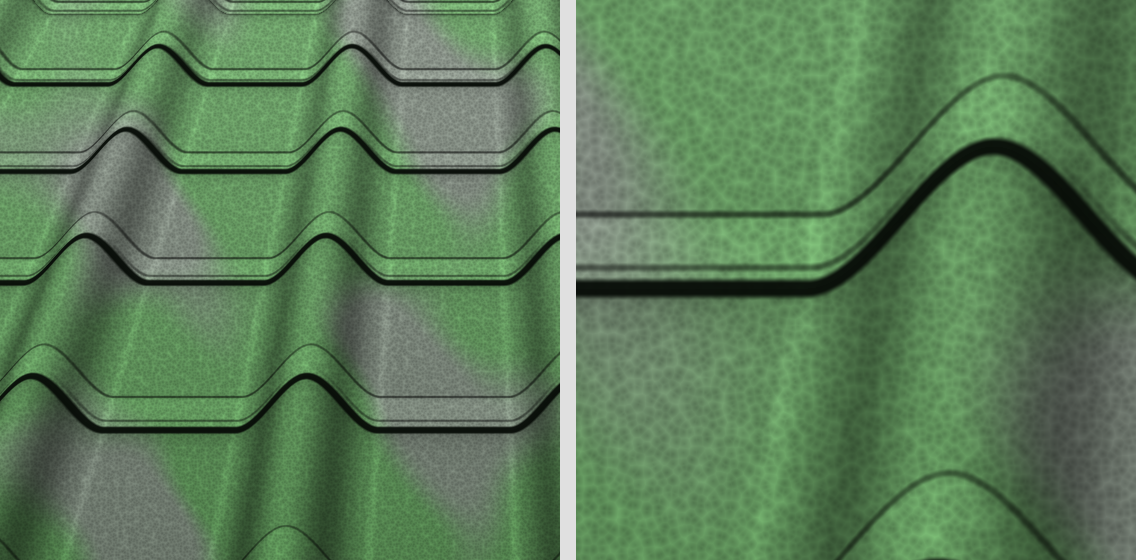
Left, the full canvas; right, a detail of the centre.
A Shadertoy shader for this texture:

```glsl
// Rows of wavy green metal roof tiles receding upward, with worn gray patches.
// Each point is unrolled onto the roof plane by removing the wave height, then
// perspective row and column coordinates give the lips, creases and shading.

const float TAU = 6.28319;
const float WAVE_HEIGHT = 0.197;   // relative to the column spacing
const float WAVE_HALF = 0.26;      // half width of a ridge, in columns
const float ROW_SCALE = 11.2;
const float ROW_SHIFT = 1.135;
const float ROW_HORIZON = 9.2;

const vec3 GREEN_FAR = vec3(0.44, 0.66, 0.42);
const vec3 GREEN_NEAR = vec3(0.31, 0.51, 0.29);
const vec3 GRAY_FAR = vec3(0.56, 0.58, 0.56);
const vec3 GRAY_NEAR = vec3(0.43, 0.46, 0.43);
const vec3 LIP_COLOR = vec3(0.03, 0.05, 0.03);

vec2 hash2(vec2 p) {
    return fract(sin(vec2(dot(p, vec2(127.1, 311.7)), dot(p, vec2(269.5, 183.3)))) * 4375.85);
}

// Distance to the nearest jittered cell point
float cellular(vec2 p) {
    vec2 cell = floor(p), local = fract(p);
    float nearest = 2.0;
    for (int j = -1; j <= 1; j++)
    for (int i = -1; i <= 1; i++) {
        vec2 offset = vec2(i, j);
        nearest = min(nearest, length(offset + hash2(cell + offset) - local));
    }
    return nearest;
}

// Column spacing and column coordinate at a depth down the roof
float spacing(float depth) { return 0.326 + 0.245 * depth; }
float column(float x, float depth) { return (x - 0.640 + 0.1375 * depth) / spacing(depth); }

// Drop below the crest: 0 on a ridge, 1 in the flat pan
float waveDrop(float col) {
    return smoothstep(0.0, WAVE_HALF, abs(fract(col + 0.5) - 0.5));
}

float waveSlope(float col) {
    return (waveDrop(col + 0.01) - waveDrop(col - 0.01)) / 0.02;
}

// Depth of the roof plane under the canvas point, by fixed point iteration
float unroll(vec2 p) {
    float depth = p.y;
    for (int i = 0; i < 8; i++)
        depth = p.y - WAVE_HEIGHT * spacing(depth) * waveDrop(column(p.x, depth));
    return depth;
}

float stroke(float dist, float halfWidth, float blur) {
    return 1.0 - smoothstep(halfWidth - blur, halfWidth + blur, abs(dist));
}

float bump(float x, float center, float width) {
    float t = (x - center) / width;
    return exp(-t * t);
}

// Broad worn areas from crossing waves with a gentle warp
float wear(vec2 p) {
    p += 0.02 * sin(p.yx * vec2(23.0, 19.0) + vec2(1.0, 2.5));
    float bands = cos(TAU * (p.x - 0.78) / 0.57);
    float drift = cos(TAU * (p.y - 0.70 - 0.57 * (p.x - 0.78)) / 0.55);
    float spots = cos(TAU * (p.x - 0.40) / 0.30) * cos(TAU * (p.y - 0.05) / 0.60);
    return smoothstep(-0.1, 0.8, 0.55 * bands + 0.6 * drift + 0.4 * spots);
}

// Light on the ridge: dark flanks, bright crest and bright folds
float ridgeLight(float col, float depth) {
    float u = fract(col + 0.5) - 0.5;
    float flank = bump(u, -0.145, 0.065) * 0.36 + bump(u, 0.12, 0.075) * 0.42;
    float shine = bump(u, -0.02, 0.05) * 0.07 + bump(abs(u), 0.26, 0.016) * 0.15;
    return 1.0 + (shine - flank) * mix(0.65, 1.1, depth);
}

void mainImage(out vec4 fragColor, in vec2 fragCoord) {
    vec2 p = fragCoord / iResolution.xy;
    p.y = 1.0 - p.y;

    // Roof coordinates
    float depth = unroll(p);
    float col = column(p.x, depth);
    float size = spacing(depth);
    float row = ROW_HORIZON - ROW_SCALE / (depth + ROW_SHIFT);
    float along = fract(row);
    float rowLength = ROW_SCALE / pow(ROW_HORIZON - row, 2.0);
    float steepness = length(vec2(1.0, WAVE_HEIGHT * waveSlope(col)));
    float toCanvas = rowLength / steepness;
    float pan = waveDrop(col);

    // Paint, wear and grain
    vec3 green = mix(GREEN_FAR, GREEN_NEAR, p.y);
    vec3 gray = mix(GRAY_FAR, GRAY_NEAR, p.y);
    vec3 color = mix(green, gray, 0.08 + 0.84 * wear(p));
    float grain = cellular(p * 190.0) + 0.7 * cellular(p * 95.0 + 7.0) - 0.8;
    color *= ridgeLight(col, depth) * (1.0 + 0.22 * grain);

    // Shadow under each lip and pale strip above it
    color *= 1.0 - 0.25 * exp(-along * 16.0);
    color *= 1.0 + 0.10 * smoothstep(0.78, 0.84, along);

    // Pressed creases above the lip
    float blur = 0.0016;
    float crease = stroke((along - 0.80) * toCanvas, 0.0018, blur) * mix(0.4, 0.55, pan);
    float fold = stroke((along - 0.945) * toCanvas, 0.0018, blur) * 0.45 * pan;
    color *= 1.0 - max(crease, fold);

    // Black lip; the farthest one is faint and thin
    float nearestRow = floor(row + 0.5);
    float farLip = step(nearestRow, -0.5);
    float lipWidth = size * mix(0.0115, 0.004, farLip);
    float lip = stroke((row - nearestRow) * toCanvas, lipWidth, 0.0022);
    color = mix(color, LIP_COLOR, lip * mix(0.96, 0.4, farLip));

    fragColor = vec4(clamp(color, 0.0, 1.0), 1.0);
}
```
